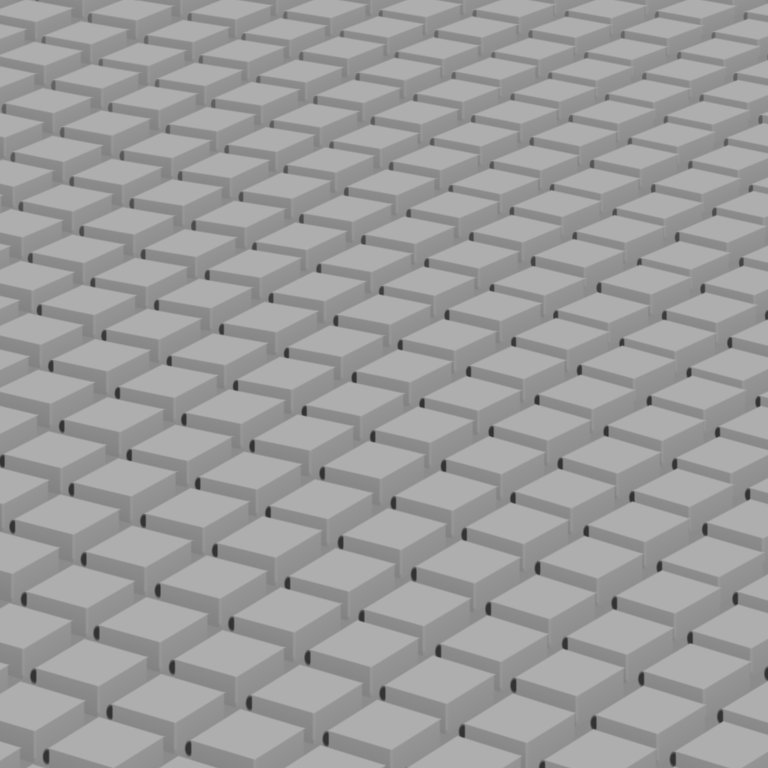
This pattern is drawn by a Shadertoy shader. Its source:

```glsl
// A sloping field of matte grey blocks receding in perspective, seen from above.
#define TOP_GREY 0.682
#define RIGHT_GREY 0.570
#define LEFT_GREY 0.530
#define JOINT_GREY 0.545
#define EDGE_GREY 0.61
#define GAP_GREY 0.20
#define BLOCK_DEPTH 0.036
#define JITTER 0.0015
#define BLUR 0.0016

// Block edges at unit scale, in canvas units with y pointing down
const vec2 EDGE_U = vec2(0.0742, 0.0182);
const vec2 EDGE_V = vec2(0.0573, -0.0286);

// Perspective from grid cell to canvas, columns: step i, step j, centre
const mat3 GRID = mat3(0.0905, 0.0352, -0.009,
                       0.0781, -0.0337, 0.021,
                       0.5143, 0.6980, 1.0);

vec2 hash22(vec2 cell) {
    vec3 h = fract(vec3(cell.xyx) * vec3(0.1031, 0.1030, 0.0973));
    h += dot(h, h.yzx + 33.33);
    return fract((h.xx + h.yz) * h.zy);
}

float cross2(vec2 a, vec2 b) { return a.x * b.y - a.y * b.x; }

// Gentle hump used to bend the ground
float hump(vec2 p, vec2 centre) {
    vec2 d = p - centre;
    return exp(-12.0 * dot(d, d));
}

// Soft coverage of a centred parallelogram; k holds its local coordinates
float parallelogram(vec2 r, vec2 a, vec2 b, float soft, out vec2 k) {
    float area = cross2(a, b);
    k = vec2(cross2(r, b), cross2(a, r)) / area;
    vec2 d = (abs(k) - 0.5) * abs(area) / vec2(length(b), length(a));
    return 1.0 - smoothstep(-0.5 * soft, 1.5 * soft, max(d.x, d.y));
}

// Paints one block over the grey value behind it
float paintBlock(float grey, vec2 r, float tilt, float depth, float gap, float soft) {
    vec2 u = EDGE_U * vec2(1.0, tilt);
    vec2 v = EDGE_V * vec2(1.0, tilt);
    vec2 down = vec2(0.0, depth);
    vec2 k;

    // Dark hole beside the left corner
    vec2 hole = (r + 0.5 * (u + v) - vec2(-0.003, 0.010)) / vec2(0.0055, 0.0095);
    grey = mix(grey, gap, 1.0 - smoothstep(0.6, 1.2, length(hole)));

    // Two front faces, darker towards the foot
    float cover = parallelogram(r + 0.5 * v - 0.5 * down, u, down, soft, k);
    grey = mix(grey, LEFT_GREY - 0.04 * k.y, cover);
    cover = parallelogram(r - 0.5 * u - 0.5 * down, v, down, soft, k);
    grey = mix(grey, RIGHT_GREY - 0.03 * k.y, cover);

    // Worn front corner
    vec2 corner = r - 0.5 * (u - v) - 0.42 * down;
    cover = parallelogram(corner, vec2(0.002, 0.0), 0.84 * down, soft, k);
    grey = mix(grey, EDGE_GREY, 0.5 * cover);

    // Flat top
    cover = parallelogram(r, u, v, soft, k);
    return mix(grey, TOP_GREY, cover);
}

void mainImage(out vec4 fragColor, in vec2 fragCoord) {
    vec2 p = fragCoord / iResolution.xy;
    p.y = 1.0 - p.y;
    p.y += 0.013 * hump(p, vec2(0.58, 0.54)) - 0.014 * hump(p, vec2(0.07, 0.22));
    vec3 grid = inverse(GRID) * vec3(p, 1.0);
    vec2 base = floor(grid.xy / grid.z + 0.5);
    float blur = max(BLUR, 0.75 / iResolution.y);

    // Holes fade with distance; neighbours are painted back to front
    float gap = mix(0.40, GAP_GREY, smoothstep(0.0, 0.55, p.y));
    float grey = JOINT_GREY;
    for (int i = -2; i <= 2; i++) {
        for (int j = 2; j >= -2; j--) {
            vec2 cell = base + vec2(i, j);
            vec3 h = GRID * vec3(cell, 1.0);
            float scale = 1.0 / h.z;
            vec2 centre = h.xy * scale;
            vec2 r = (p - centre) / scale;
            r += (hash22(cell + 64.0) - 0.5) * 2.0 * JITTER;
            float tilt = 0.72 + 0.54 * centre.y;
            float depth = BLOCK_DEPTH * sqrt(scale);
            grey = paintBlock(grey, r, tilt, depth, gap, blur / scale);
        }
    }
    fragColor = vec4(vec3(grey), 1.0);
}
```
